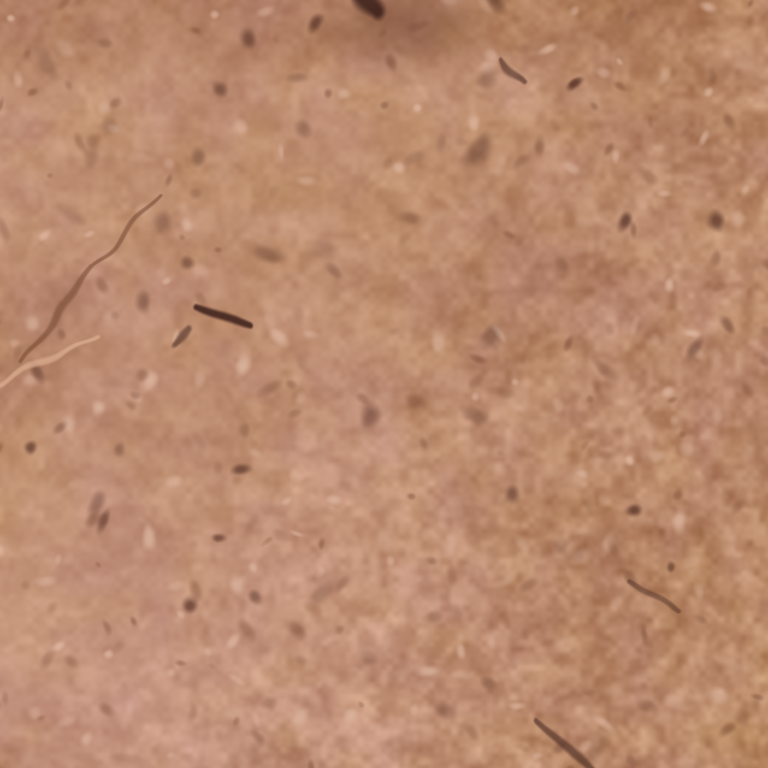
This texture is drawn by a three.js fragment shader. Its source:

```glsl
varying vec2 vUv;

float hash(vec2 p) {
  vec3 q = fract(vec3(p.xyx) * 0.1031);
  q += dot(q, q.yzx + 33.33);
  return fract((q.x + q.y) * q.z);
}

// Smooth value noise centred on zero
float noise(vec2 p) {
  vec2 cell = floor(p), f = fract(p);
  f = f * f * (3.0 - 2.0 * f);
  float low = mix(hash(cell), hash(cell + vec2(1.0, 0.0)), f.x);
  float high = mix(hash(cell + vec2(0.0, 1.0)), hash(cell + 1.0), f.x);
  return mix(low, high, f.y) - 0.5;
}

float fbm(vec2 p) {
  float sum = 0.0, amplitude = 0.6;
  for (int i = 0; i < 4; i++) {
    sum += amplitude * noise(p);
    p = mat2(1.6, 1.2, -1.2, 1.6) * p + 7.3;
    amplitude *= 0.55;
  }
  return sum;
}

// Scattered soft crumbs with random place, turn, length and strength
float crumbs(vec2 uv, float cells, float density, float radius, float seed) {
  vec2 p = uv * cells;
  float mask = 0.0;
  for (int y = -1; y <= 1; y++) {
    for (int x = -1; x <= 1; x++) {
      vec2 cell = floor(p) + vec2(float(x), float(y));
      vec2 key = cell + seed;
      vec2 d = (p - cell - vec2(hash(key + 11.0), hash(key + 23.0))) / cells;
      float angle = 6.283 * hash(key + 37.0);
      float c = cos(angle), s = sin(angle);
      d = mat2(c, -s, s, c) * d;
      d.x /= 1.0 + 1.2 * hash(key + 41.0);
      float size = radius * (0.6 + 0.7 * hash(key + 53.0));
      float present = step(hash(key + 67.0), density);
      float strength = 0.3 + 0.7 * hash(key + 71.0);
      mask = max(mask, present * strength * (1.0 - smoothstep(0.2, 1.3, length(d) / size)));
    }
  }
  return mask;
}

// Soft tapering stroke from a to b
float twig(vec2 p, vec2 a, vec2 b, float width) {
  vec2 ab = b - a;
  float t = clamp(dot(p - a, ab) / dot(ab, ab), 0.0, 1.0);
  float taper = width * (0.65 + 0.35 * sin(3.1416 * t));
  return 1.0 - smoothstep(0.3, 1.4, length(p - a - ab * t) / taper);
}

void main() {
  vec2 uv = vUv;
  vec2 warped = uv + 0.012 * vec2(noise(uv * 28.0), noise(uv * 28.0 + 40.0));

  // Broad patches and fine grain, rougher toward the lower right
  float rough = mix(0.65, 1.25, smoothstep(0.5, 1.3, uv.x + 0.6 * (1.0 - uv.y)));
  float tone = 0.09 * fbm(uv * 4.0 + 3.0) + 0.07 * fbm(warped * vec2(13.0, 17.0));
  tone += rough * (0.08 * noise(warped * 42.0) + 0.085 * noise(warped * 78.0 + 9.0)
        + 0.05 * noise(uv * 130.0));
  tone += 0.022 * (1.0 - smoothstep(0.1, 0.5, length(uv - vec2(0.2, 0.3))));
  tone -= 0.05 * smoothstep(0.85, 1.0, uv.y + 0.12 * noise(uv * 6.0));
  tone -= 0.03 * smoothstep(0.5, 1.1, uv.x) * smoothstep(0.7, 0.1, uv.y);
  vec3 soil = vec3(0.735, 0.543, 0.433) + tone * vec3(0.9, 1.0, 1.0);

  // Pinkish dust against ochre earth
  float hue = fbm(uv * 3.0 + 20.0) + 0.6 * noise(uv * 24.0);
  hue += 0.5 * (0.5 - length(uv - vec2(0.15, 0.2)));
  soil += hue * vec3(0.0, -0.008, 0.055);

  // Pale grit and dark crumbs
  float grit = crumbs(warped, 24.0, 0.22, 0.008, 5.0);
  float clumps = smoothstep(-0.25, 0.2, noise(uv * 4.0 + 13.0));
  float specks = crumbs(warped, 15.0, 0.2, 0.010, 90.0) * (0.4 + 0.6 * clumps);
  float dots = crumbs(warped, 27.0, 0.2, 0.007, 140.0);
  soil = mix(soil, vec3(0.9, 0.76, 0.68), 0.6 * grit);
  soil = mix(soil, vec3(0.46, 0.28, 0.2), 0.45 * dots);
  soil = mix(soil, vec3(0.31, 0.17, 0.13), 0.75 * specks);

  // Curved crack and pale root at the left
  float crack = max(twig(warped, vec2(0.03, 0.53), vec2(0.12, 0.65), 0.005),
                    twig(warped, vec2(0.12, 0.65), vec2(0.21, 0.745), 0.004));
  float root = twig(warped, vec2(-0.01, 0.5), vec2(0.125, 0.56), 0.005);
  soil = mix(soil, vec3(0.47, 0.29, 0.2), 0.6 * crack);
  soil = mix(soil, vec3(0.87, 0.69, 0.57), 0.7 * root);

  // Dark twigs and the shadowed nook on the top edge
  float twigs = twig(warped, vec2(0.255, 0.598), vec2(0.323, 0.575), 0.007);
  twigs = max(twigs, 0.6 * twig(warped, vec2(0.23, 0.555), vec2(0.245, 0.57), 0.008));
  twigs = max(twigs, 0.65 * twig(warped, vec2(0.7, 0.06), vec2(0.79, -0.01), 0.006));
  twigs = max(twigs, 0.5 * twig(warped, vec2(0.82, 0.24), vec2(0.88, 0.205), 0.005));
  twigs = max(twigs, 0.6 * twig(warped, vec2(0.65, 0.918), vec2(0.68, 0.89), 0.006));
  float nook = twig(warped, vec2(0.46, 1.01), vec2(0.488, 0.985), 0.016);
  float smudge = 1.0 - smoothstep(0.0, 0.11, length((uv - vec2(0.53, 0.97)) * vec2(0.8, 1.4)));
  soil = mix(soil, vec3(0.45, 0.27, 0.2), 0.5 * smudge);
  soil = mix(soil, vec3(0.23, 0.12, 0.1), 0.85 * max(twigs, nook));

  gl_FragColor = vec4(clamp(soil, 0.0, 1.0), 1.0);
}
```
